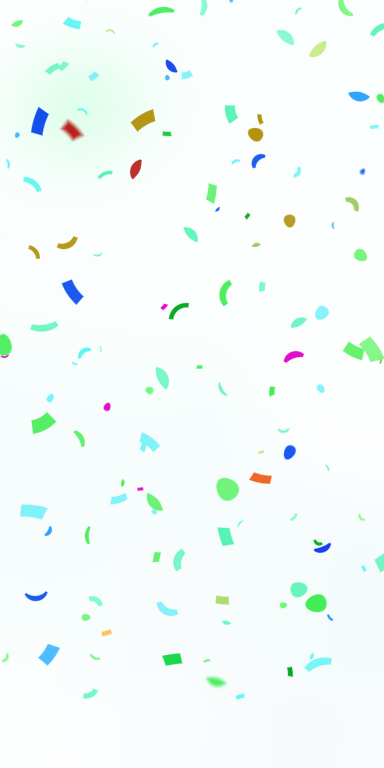
This pattern is drawn by a WebGL 1 fragment shader. Its source:

```glsl
precision highp float;
uniform vec2 u_resolution;

const float PI = 3.14159265;

vec3 hash3(vec2 cell, float seed) {
  vec3 p = fract(vec3(cell.xyx + seed * 7.31) * vec3(0.1031, 0.1030, 0.0973));
  p += dot(p, p.yxz + 33.33);
  return fract((p.xxy + p.yzz) * p.zyx);
}

float valueNoise(vec2 p, float seed) {
  vec2 i = floor(p);
  vec2 f = p - i;
  f = f * f * (3.0 - 2.0 * f);
  float low = mix(hash3(i, seed).x, hash3(i + vec2(1.0, 0.0), seed).x, f.x);
  float high = mix(hash3(i + vec2(0.0, 1.0), seed).x, hash3(i + 1.0, seed).x, f.x);
  return mix(low, high, f.y);
}

vec2 rotate(vec2 p, float angle) {
  float c = cos(angle);
  float s = sin(angle);
  return vec2(c * p.x - s * p.y, s * p.x + c * p.y);
}

// Strip bent along a circle; taper narrows its tips
float stripDistance(vec2 p, vec2 halfSize, float halfAngle, float taper) {
  float radius = halfSize.x / halfAngle;
  vec2 q = p - vec2(0.0, radius);
  vec2 along = vec2(radius * atan(q.x, -q.y), radius - length(q));
  float t = min(abs(along.x) / halfSize.x, 1.0);
  vec2 d = abs(along) - vec2(halfSize.x, halfSize.y * (1.0 - taper * t * t));
  return length(max(d, 0.0)) + min(max(d.x, d.y), 0.0);
}

float blobDistance(vec2 p, vec2 halfSize) {
  p.y *= 1.0 + 0.2 * p.x / halfSize.x;
  return (length(p / halfSize) - 1.0) * min(halfSize.x, halfSize.y);
}

// Rare strong colours, which change with height
vec3 accentColor(float pick, float height) {
  if (height > 1.3) return pick < 0.6 ? vec3(0.70, 0.57, 0.05) : vec3(0.72, 0.12, 0.10);
  if (height > 0.6) return pick < 0.6 ? vec3(0.87, 0.02, 0.78) : vec3(0.94, 0.36, 0.10);
  if (pick < 0.45) return vec3(1.0, 0.76, 0.32);
  return pick < 0.7 ? vec3(0.62, 0.38, 0.03) : vec3(0.55, 0.36, 0.90);
}

vec3 paperColor(float pick, float shade, float height) {
  if (pick < 0.24) return mix(vec3(0.36, 0.97, 0.94), vec3(0.52, 0.94, 0.99), shade);
  if (pick < 0.44) return mix(vec3(0.32, 0.95, 0.70), vec3(0.55, 0.98, 0.82), shade);
  if (pick < 0.65) return mix(vec3(0.24, 0.92, 0.32), vec3(0.50, 0.97, 0.52), shade);
  if (pick < 0.70) return mix(vec3(0.02, 0.62, 0.10), vec3(0.02, 0.88, 0.25), shade);
  if (pick < 0.75) return mix(vec3(0.50, 0.73, 0.27), vec3(0.84, 0.97, 0.55), shade);
  if (pick < 0.82) return mix(vec3(0.10, 0.58, 0.98), vec3(0.32, 0.78, 1.0), shade);
  if (pick < 0.89) return mix(vec3(0.04, 0.16, 0.90), vec3(0.05, 0.38, 0.95), shade);
  return accentColor(shade, height);
}

// One flake: colour in rgb, coverage in a
vec4 flake(vec2 p, vec2 cell, float height, float scale, float seed, float pixel) {
  vec3 form = hash3(cell, seed + 1.0);
  vec3 size = hash3(cell, seed + 2.0);
  vec3 tint = hash3(cell, seed + 3.0);
  vec3 finish = hash3(cell, seed + 4.0);
  p = rotate(p, form.y * 2.0 * PI);

  float halfLength = mix(0.019, 0.038, size.x) * scale;
  float d;
  if (form.x < 0.20) {
    d = blobDistance(p, vec2(0.85, mix(0.58, 0.76, size.y)) * halfLength);
  } else if (form.x < 0.58) {
    float halfAngle = mix(0.45, 1.1, form.z);
    d = stripDistance(p, halfLength * vec2(1.0, mix(0.18, 0.38, size.y)), halfAngle, size.z * 0.65);
  } else if (form.x < 0.66) {
    d = stripDistance(p, halfLength * vec2(0.85, 0.38), 0.3, 0.85);
  } else {
    p.x += (form.z - 0.5) * 0.5 * p.y;
    d = stripDistance(p, halfLength * vec2(0.85, mix(0.36, 0.55, size.y)), 0.04 + 0.3 * size.z, 0.0);
  }

  float blur = finish.x < 0.10 ? 0.009 * scale : max(0.0022, 0.75 * pixel);
  float opacity = mix(0.9, 1.0, finish.y);
  return vec4(paperColor(tint.x, tint.y, height), opacity * (1.0 - smoothstep(-blur, blur, d)));
}

// Scatters flakes on a jittered grid
vec3 scatter(vec3 color, vec2 p, float cellSize, float density, float scale, float seed, float pixel) {
  vec2 home = floor(p / cellSize);
  for (int j = -1; j <= 1; j++) {
    for (int i = -1; i <= 1; i++) {
      vec2 cell = home + vec2(float(i), float(j));
      vec3 place = hash3(cell + 20.0, seed);
      vec2 center = (cell + 0.05 + 0.9 * place.xy) * cellSize;
      float chance = density * mix(0.2, 1.0, smoothstep(0.08, 0.35, center.y));
      if (place.z < chance) {
        vec4 paper = flake(p - center, cell + 20.0, center.y, scale, seed, pixel);
        color = mix(color, paper.rgb, paper.a);
      }
    }
  }
  return color;
}

// White ground with faint clouds of mint, aqua and lilac
vec3 background(vec2 p) {
  vec3 color = vec3(0.998, 0.999, 0.999);
  color -= vec3(0.034, 0.003, 0.010) * valueNoise(p * 2.2, 5.0);
  color -= vec3(0.020, 0.022, 0.004) * valueNoise(p * 2.6, 9.0) * (1.0 - smoothstep(0.5, 1.3, p.y));
  vec2 glow = (p - vec2(0.20, 1.72)) / vec2(0.18, 0.16);
  return color - vec3(0.11, 0.004, 0.07) * exp(-dot(glow, glow));
}

void main() {
  vec2 p = gl_FragCoord.xy / u_resolution.x;
  float pixel = 1.0 / u_resolution.x;
  vec3 color = background(p);
  color = scatter(color, p, 0.115, 0.42, 0.42, 11.0, pixel);
  color = scatter(color, p, 0.160, 0.80, 1.0, 23.0, pixel);
  gl_FragColor = vec4(color, 1.0);
}
```
